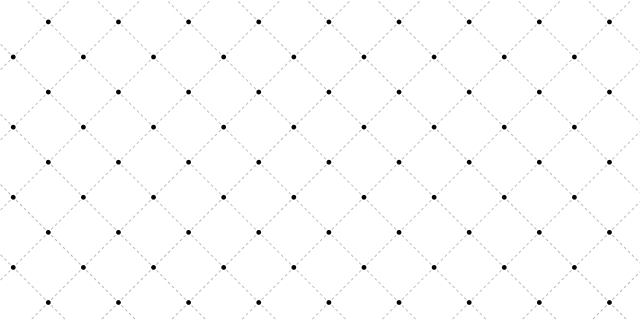
Give the GLSL for this pattern, as a WebGL 1 fragment shader.

```glsl
precision highp float;
// Diagonal lattice of dashed grey lines with a black dot at every crossing.

uniform vec2 u_resolution;

// Lengths are fractions of the canvas height.
const float DOT_PERIOD = 0.2192;
const vec2 DOT_ANCHOR = vec2(0.151, 0.9315);
const float DOT_RADIUS = 0.0074;
const float LINE_HALF_WIDTH = 0.0015;
const float DASHES_PER_EDGE = 9.0;
const float DASH_FILL = 0.52;

const vec3 PAPER = vec3(1.0);
const vec3 DASH_GREY = vec3(0.73);
const vec3 DOT_BLACK = vec3(0.02);

// Coverage of a shape from its signed distance.
float coverage(float dist, float pixel) {
  return clamp(0.5 - dist / pixel, 0.0, 1.0);
}

// Signed offset to the nearest whole number.
vec2 nearestOffset(vec2 v) {
  return fract(v + 0.5) - 0.5;
}

// Dashed line: across is the offset from its axis, along runs in edge lengths.
float dashedLine(float across, float along, float edge, float pixel) {
  float dashLength = edge / DASHES_PER_EDGE;
  float phase = abs(fract(along * DASHES_PER_EDGE + 0.5) - 0.5);
  float dash = coverage((phase - 0.5 * DASH_FILL) * dashLength, pixel);
  return coverage(abs(across) - LINE_HALF_WIDTH, pixel) * dash;
}

void main() {
  float pixel = 1.0 / u_resolution.y;
  vec2 p = gl_FragCoord.xy * pixel;

  // Diagonal coordinates put a crossing at every integer pair.
  vec2 q = (p - DOT_ANCHOR) / DOT_PERIOD;
  vec2 lattice = vec2(q.x + q.y, q.x - q.y);
  float edge = DOT_PERIOD * 0.70711;
  vec2 offset = nearestOffset(lattice) * edge;

  // Both families of dashed lines
  float rising = dashedLine(offset.y, lattice.x, edge, pixel);
  float falling = dashedLine(offset.x, lattice.y, edge, pixel);
  vec3 color = mix(PAPER, DASH_GREY, max(rising, falling));

  // Dots on the crossings
  float dot_ = coverage(length(offset) - DOT_RADIUS, pixel);
  color = mix(color, DOT_BLACK, dot_);

  gl_FragColor = vec4(color, 1.0);
}
```
